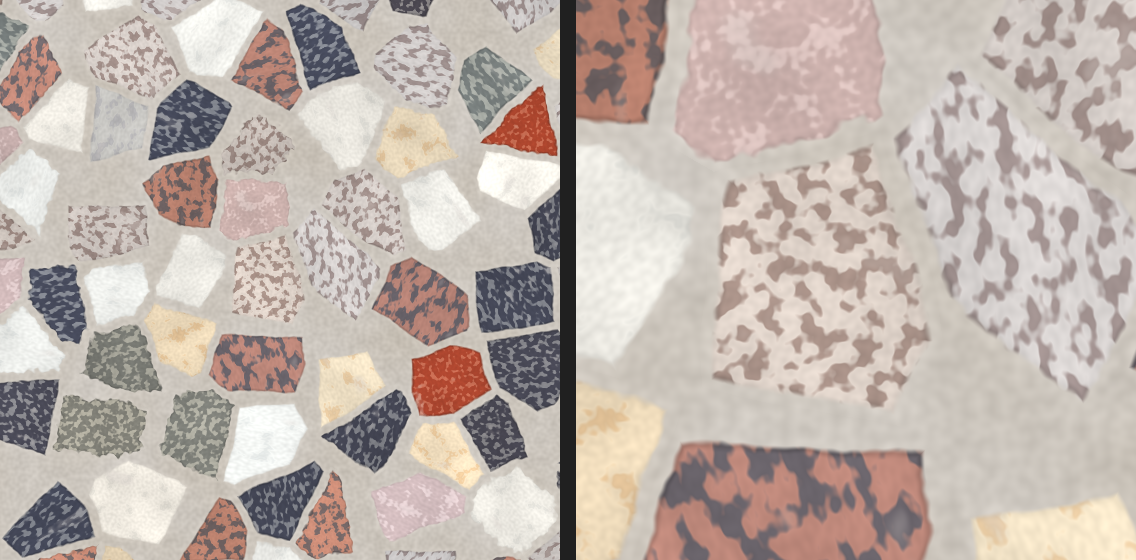
Left: the whole. Right: its middle third, enlarged.
Give the GLSL for this texture, as a Shadertoy shader.

```glsl
// Terrazzo paving: irregular angular stone chips of mixed granite and marble set in pale mortar.
#define STONES_ACROSS 7.2
#define JITTER 0.8
#define MORTAR_GAP 0.052
#define EDGE_ROUGHNESS 0.075
#define EDGE_SOFTNESS 0.015
#define RIM_SHADE 0.22
#define LAYOUT_SEED vec2(23.0, 41.0)
#define MORTAR_COLOR vec3(0.795, 0.77, 0.735)

const int KINDS = 9;

// charcoal, grey-green, white, cream, pale granite, pale pink, pink granite, red, light slab
const vec3 BASE[KINDS] = vec3[KINDS](
    vec3(0.28, 0.28, 0.33), vec3(0.47, 0.48, 0.46), vec3(0.94, 0.935, 0.91),
    vec3(0.92, 0.86, 0.75), vec3(0.83, 0.80, 0.78), vec3(0.80, 0.71, 0.71),
    vec3(0.77, 0.54, 0.47), vec3(0.68, 0.28, 0.20), vec3(0.74, 0.73, 0.71));
const vec3 FLECK[KINDS] = vec3[KINDS](
    vec3(0.52, 0.52, 0.54), vec3(0.65, 0.65, 0.61), vec3(0.86, 0.86, 0.84),
    vec3(0.86, 0.75, 0.60), vec3(0.61, 0.54, 0.52), vec3(0.87, 0.79, 0.79),
    vec3(0.43, 0.39, 0.40), vec3(0.78, 0.43, 0.34), vec3(0.66, 0.65, 0.65));

// Running share of the stones, fleck threshold and fleck frequency for each kind
const float SHARE[KINDS] = float[KINDS](0.23, 0.34, 0.48, 0.59, 0.74, 0.81, 0.90, 0.97, 1.0);
const float COVER[KINDS] = float[KINDS](0.16, 0.10, 0.50, 0.38, 0.12, 0.25, 0.10, 0.24, 0.22);
const float GRAIN[KINDS] = float[KINDS](105.0, 95.0, 40.0, 38.0, 82.0, 45.0, 66.0, 110.0, 60.0);

vec2 hash2(vec2 p) {
    vec3 q = fract(p.xyx * vec3(0.1031, 0.1030, 0.0973));
    q += dot(q, q.yzx + 33.33);
    return fract((q.xx + q.yz) * q.zy);
}

float gradientDot(vec2 cell, vec2 offset) {
    float angle = 6.2832 * hash2(cell + 200.0).x;
    return dot(vec2(cos(angle), sin(angle)), offset);
}

float gradientNoise(vec2 p) {
    vec2 i = floor(p), f = fract(p), x = vec2(1.0, 0.0);
    vec2 u = f * f * f * (f * (f * 6.0 - 15.0) + 10.0);
    float low = mix(gradientDot(i, f), gradientDot(i + x, f - x), u.x);
    float high = mix(gradientDot(i + x.yx, f - x.yx), gradientDot(i + 1.0, f - 1.0), u.x);
    return 1.4 * mix(low, high, u.y);
}

mat2 rotation(float angle) {
    float c = cos(angle), s = sin(angle);
    return mat2(c, -s, s, c);
}

vec2 site(vec2 cell) {
    return cell + 0.5 + JITTER * (hash2(cell + LAYOUT_SEED) - 0.5);
}

// Depth inside the nearest Voronoi cell; also returns the cell and the offset from its site
float cellDepth(vec2 p, out vec2 id, out vec2 local) {
    vec2 home = floor(p);
    float nearest = 1e3;
    for (int y = -1; y <= 1; y++)
    for (int x = -1; x <= 1; x++) {
        vec2 cell = home + vec2(x, y);
        vec2 r = p - site(cell);
        if (dot(r, r) < nearest) {
            nearest = dot(r, r);
            id = cell;
            local = r;
        }
    }
    float depth = 1e3;
    for (int y = -2; y <= 2; y++)
    for (int x = -2; x <= 2; x++) {
        if (x == 0 && y == 0) continue;
        vec2 toSite = site(id + vec2(x, y)) - site(id);
        depth = min(depth, dot(0.5 * toSite - local, normalize(toSite)));
    }
    return depth;
}

// Cuts the cell with a tapered, skewed slab so chips become quads and wedges
float chipDepth(float depth, vec2 local, vec2 id) {
    vec2 size = hash2(id + 71.0), form = hash2(id + 97.0);
    vec2 q = rotation(6.2832 * form.x) * local;
    q.x += 0.35 * (size.y - 0.5) * q.y;
    float taper = 0.55 * form.y * form.y;
    float side = mix(0.36, 0.60, size.x) * (1.0 + taper * q.x) - abs(q.y);
    float end = mix(0.48, 0.74, size.y) - abs(q.x);
    return min(depth, min(side, end)) - MORTAR_GAP;
}

vec3 stoneColor(vec2 uv, vec2 id) {
    vec2 pick = hash2(id + 131.0), tone = hash2(id + 163.0);
    int kind = 0;
    for (int i = 0; i < KINDS - 1; i++) if (pick.x > SHARE[i]) kind = i + 1;

    // Grain runs along a direction of its own in each stone
    vec2 q = rotation(6.2832 * tone.x) * uv + 3.0 * tone;
    q.x *= mix(0.55, 1.0, pick.y);
    float coarse = gradientNoise(q * GRAIN[kind]);
    float fine = gradientNoise(q * 190.0);
    float fleck = smoothstep(COVER[kind] - 0.18, COVER[kind] + 0.22, coarse + 0.45 * fine);
    vec3 color = mix(BASE[kind], FLECK[kind], fleck);

    // Tint, cloudy mottling and bleached scuffs
    color *= 1.0 + 0.14 * (tone.y - 0.5);
    color += (pick.y - 0.5) * vec3(0.035, 0.0, -0.035);
    color *= 1.0 + 0.07 * gradientNoise(q * 16.0) + 0.05 * fine;
    float scuff = gradientNoise(q * vec2(14.0, 34.0) + 9.0) + 0.4 * coarse;
    return mix(color, vec3(0.86, 0.83, 0.81), 0.4 * tone.x * smoothstep(0.42, 0.8, scuff));
}

vec3 mortarColor(vec2 uv) {
    float cloud = gradientNoise(uv * 9.0), grit = gradientNoise(uv * 130.0);
    vec3 color = MORTAR_COLOR + cloud * vec3(0.02, 0.025, 0.035);
    return color + 0.035 * grit + 0.025 * gradientNoise(uv * 42.0);
}

void mainImage(out vec4 fragColor, in vec2 fragCoord) {
    vec2 uv = fragCoord / iResolution.y;
    vec2 p = uv * STONES_ACROSS;
    p += 0.035 * vec2(gradientNoise(p * 2.3), gradientNoise(p * 2.3 + 50.0));

    // Chip outline with a raggedness that differs from stone to stone
    vec2 id, local;
    float depth = cellDepth(p, id, local);
    depth = chipDepth(depth, local, id);
    float ragged = EDGE_ROUGHNESS * mix(0.15, 1.0, pow(hash2(id + 211.0).x, 2.0));
    depth += ragged * (0.6 * gradientNoise(uv * 48.0) + 0.4 * gradientNoise(uv * 110.0));

    float soft = max(EDGE_SOFTNESS, STONES_ACROSS / iResolution.y);
    float inside = smoothstep(-soft, soft, depth);

    // Shaded rim on the stone, faint pale halo on the mortar
    vec3 stone = stoneColor(uv, id);
    float rim = 1.0 - smoothstep(0.0, 0.035, depth);
    stone *= 1.0 - RIM_SHADE * rim * (1.0 - 0.8 * smoothstep(0.4, 0.8, stone.g));
    vec3 mortar = mortarColor(uv) + 0.02 * smoothstep(-0.07, -0.01, depth);

    fragColor = vec4(clamp(mix(mortar, stone, inside), 0.0, 1.0), 1.0);
}
```
